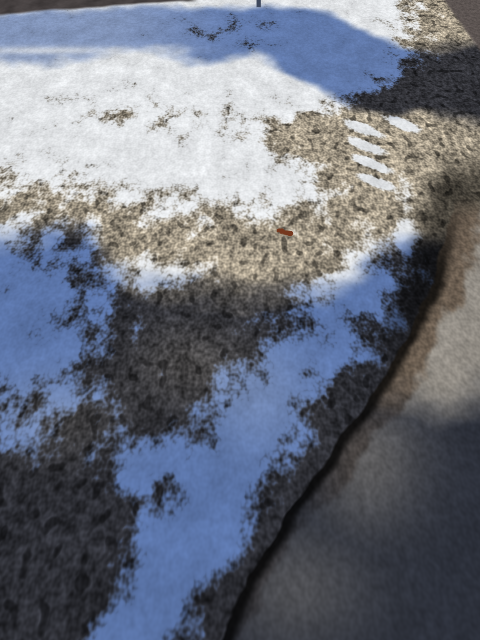
Give the GLSL for this texture, as a Shadertoy shader.

```glsl
// Thawing snow bank beside a road kerb, crossed by soft tree shadows.
#define SNOW_SUN vec3(0.88, 0.89, 0.90)
#define SNOW_SHADE vec3(0.35, 0.45, 0.65)
#define DIRT_SUN vec3(0.64, 0.60, 0.53)
#define DIRT_SHADE vec3(0.175, 0.18, 0.205)
#define ROAD_SUN vec3(0.57, 0.55, 0.52)
#define ROAD_SHADE vec3(0.17, 0.185, 0.225)
#define GRAVEL_SUN vec3(0.41, 0.36, 0.31)
#define GRAIN_SCALE 85.0
#define GRAIN_DEPTH 0.55
#define GRAVEL_WIDTH 0.065

vec2 hashGradient(vec2 cell) {
    vec3 h = fract(cell.xyx * vec3(0.1031, 0.1030, 0.0973));
    h += dot(h, h.yzx + 33.33);
    float angle = 6.2832 * fract((h.x + h.y) * h.z);
    return vec2(cos(angle), sin(angle));
}

float gradientNoise(vec2 p) {
    vec2 i = floor(p), f = p - i;
    vec2 w = f * f * f * (f * (f * 6.0 - 15.0) + 10.0);
    vec2 e = vec2(1, 0);
    float a = dot(hashGradient(i), f);
    float b = dot(hashGradient(i + e), f - e);
    float c = dot(hashGradient(i + e.yx), f - e.yx);
    float d = dot(hashGradient(i + 1.0), f - 1.0);
    return 1.4 * mix(mix(a, b, w.x), mix(c, d, w.x), w.y);
}

float fbm(vec2 p) {
    float sum = 0.0, amp = 0.5;
    for (int i = 0; i < 4; i++) {
        sum += amp * gradientNoise(p);
        p = mat2(1.6, 1.2, -1.2, 1.6) * p + 7.3;
        amp *= 0.5;
    }
    return sum;
}

// Positive inside an ellipse, one at its centre.
float ellipse(vec2 p, vec2 centre, vec2 radii) {
    return 1.0 - length((p - centre) / radii);
}

float glow(vec2 p, vec2 centre, vec2 radii) {
    vec2 q = (p - centre) / radii;
    return exp(-dot(q, q));
}

float capsule(vec2 p, vec2 a, vec2 b, float radius) {
    vec2 ab = b - a;
    float t = clamp(dot(p - a, ab) / dot(ab, ab), 0.0, 1.0);
    return 1.0 - length(p - a - ab * t) / radius;
}

float kerbX(float v) {
    float m = min(v, 0.66);
    return 0.46 + m * (0.502 + m * (1.525 - 1.804 * m)) + 0.42 * max(v - 0.66, 0.0);
}

// Signed snow cover: open field, left drift, ploughed ridge, loose patches.
float snowCover(vec2 p) {
    float rightEdge = mix(0.68, 0.87, smoothstep(1.05, 1.22, p.y));
    float lowerEdge = 0.88 + 0.05 * smoothstep(0.35, 0.1, p.x);
    float s = min(0.65, 6.0 * min(p.y - lowerEdge, rightEdge - p.x));
    s -= 0.75 * glow(p, vec2(0.63, 1.05), vec2(0.12, 0.05));
    s -= 0.4 * glow(p, vec2(0.30, 1.09), vec2(0.22, 0.06));
    s -= 0.4 * glow(p, vec2(0.49, 1.27), vec2(0.13, 0.04));
    s = max(s, 0.7 * ellipse(p, vec2(0.04, 0.67), vec2(0.19, 0.24)));
    s = max(s, 0.5 * ellipse(p, vec2(0.33, 0.76), vec2(0.09, 0.04)));
    s = max(s, 0.9 * capsule(p, vec2(0.27, -0.02), vec2(0.54, 0.48), 0.105));
    s = max(s, 0.5 * capsule(p, vec2(0.54, 0.48), vec2(0.77, 0.75), 0.085));
    s = max(s, 0.6 * ellipse(p, vec2(0.32, 0.37), vec2(0.12, 0.07)));
    s = max(s, 0.5 * ellipse(p, vec2(0.845, 0.85), vec2(0.025, 0.08)));
    for (int i = 0; i < 5; i++) {
        float k = float(i);
        vec2 c = vec2(0.755 + 0.01 * k + 0.04 * step(3.5, k), 1.065 - 0.037 * k);
        c.y += 0.16 * step(3.5, k);
        s = max(s, 1.3 * ellipse(p + vec2(0, 0.35 * (p.x - c.x)), c, vec2(0.042, 0.013)));
    }
    return s;
}

// Sunlight on the bank, between the near and far tree shadows.
float bankLight(vec2 p, float wobble) {
    float nearEdge = 0.845 - 0.115 * smoothstep(0.15, 0.32, p.x) + 0.09 * smoothstep(0.68, 0.82, p.x);
    float light = smoothstep(-0.045, 0.045, p.y - nearEdge + 0.07 * wobble);
    light += (1.0 - light) * (0.23 * glow(p, vec2(0.39, 0.58), vec2(0.13, 0.09))
        + 0.2 * glow(p, vec2(0.12, 0.46), vec2(0.15, 0.09)) + 0.13 * glow(p, vec2(0.55, 0.5), vec2(0.12)));
    float farLow = 1.215 - 0.13 * smoothstep(0.5, 0.85, p.x);
    float farHigh = 1.31 - 0.07 * smoothstep(0.65, 0.85, p.x);
    float y = p.y + 0.05 * wobble;
    float far = smoothstep(-0.012, 0.015, y - farLow) * smoothstep(0.015, -0.015, y - farHigh);
    far *= mix(0.7, 0.95, smoothstep(0.2, 0.55, p.x));
    far *= 1.0 - 0.7 * glow(p, vec2(0.1, 1.228), vec2(0.2, 0.009));
    return light * (1.0 - far);
}

void mainImage(out vec4 fragColor, in vec2 fragCoord) {
    vec2 uv = fragCoord / iResolution.xy;
    vec2 p = uv * vec2(1.0, 4.0 / 3.0);
    float depth = 1.0 / (1.6 - uv.y);
    vec2 ground = vec2((p.x - 0.5) * depth, 1.4 * depth);
    float wobble = fbm(p * vec2(5, 9));
    float clump = fbm(ground * 17.0 + 3.0);
    float grain = 0.6 * gradientNoise(ground * GRAIN_SCALE) + 0.5 * gradientNoise(ground * GRAIN_SCALE * 2.1);

    // Snow and dirty ice on the bank
    float light = bankLight(p, wobble);
    float snow = smoothstep(-0.12, 0.32, snowCover(p) + 0.75 * clump + 0.22 * grain);
    vec3 dirt = mix(DIRT_SHADE, DIRT_SUN, light) * (1.0 + GRAIN_DEPTH * grain + 0.45 * clump);
    dirt *= 1.0 - 0.4 * smoothstep(0.25, 0.6, gradientNoise(ground * 48.0));
    vec3 white = mix(SNOW_SHADE, SNOW_SUN, light) * (1.0 + 0.08 * grain + 0.14 * clump);
    float kerb = kerbX(uv.y) + 0.018 * wobble + 0.008 * clump;
    float d = p.x - kerb;
    float face = smoothstep(-0.09, -0.03, d) * smoothstep(1.04, 0.94, p.y) * smoothstep(0.5, 0.75, p.y);
    vec3 col = mix(dirt, white, snow) * (1.0 - 0.55 * face);

    // Road with its own shadow, wet gravel and dark kerb lip
    float roadLight = smoothstep(0.43, 0.58, p.y + 0.08 * wobble);
    roadLight = max(roadLight, 0.5 * glow(p, vec2(0.76, 0.38), vec2(0.12, 0.15)));
    roadLight = max(roadLight, 0.33 * glow(p, vec2(0.61, 0.11), vec2(0.16, 0.13)));
    vec3 road = mix(ROAD_SHADE, ROAD_SUN, roadLight) * (1.0 + 0.17 * grain + 0.1 * clump);
    vec3 gravel = mix(ROAD_SHADE * 0.85, GRAVEL_SUN, roadLight) * (1.0 + 0.3 * grain);
    float dry = smoothstep(-0.012, 0.014, d - GRAVEL_WIDTH * mix(0.55, 1.0, smoothstep(0.1, 0.4, p.y)) + 0.05 * clump);
    road = mix(gravel, road, dry);
    float lip = smoothstep(0.035, 0.01, d) * smoothstep(0.95, 0.75, p.y);
    road *= 1.0 - 0.75 * lip;
    col = mix(col, road, smoothstep(-0.004, 0.004, d) * smoothstep(0.93, 0.87, p.y));

    // Far pavement corners, post and fallen leaf
    float farRoad = smoothstep(-0.006, 0.006, p.x - 0.925 - 0.95 * (1.0 - uv.y));
    col = mix(col, vec3(0.36, 0.33, 0.32) * (1.0 + 0.2 * grain), farRoad);
    float path = smoothstep(-0.004, 0.004, p.y - 1.304 - 0.07 * p.x + 0.012 * wobble);
    col = mix(col, vec3(0.27, 0.25, 0.25) * (1.0 + 0.4 * clump), path * smoothstep(0.42, 0.39, p.x));
    vec2 post = abs(p - vec2(0.539, 1.33)) - vec2(0.004, 0.011);
    col = mix(col, vec3(0.24, 0.28, 0.36), smoothstep(0.002, -0.001, max(post.x, post.y)));
    float leaf = capsule(p, vec2(0.582, 0.853), vec2(0.605, 0.846), 0.006);
    col = mix(col, vec3(0.46, 0.22, 0.12), smoothstep(-0.1, 0.4, leaf + 0.5 * grain));

    fragColor = vec4(clamp(col, 0.0, 1.0), 1.0);
}
```
